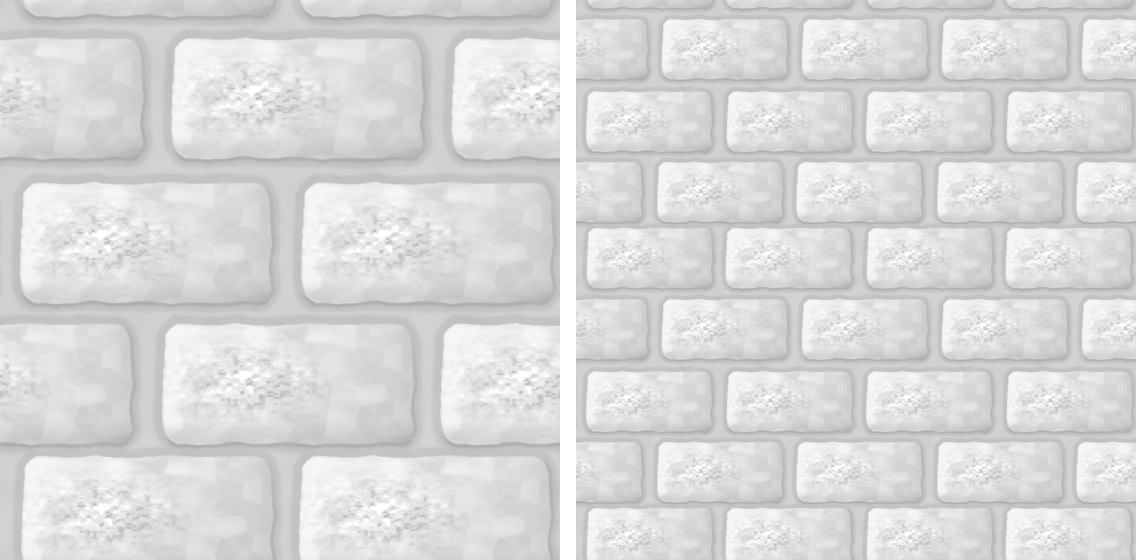
Left, the tile; right, the same tile 2 across and 2 down.
Give the GLSL for this texture, as a WebGL 2 fragment shader.

```glsl
#version 300 es
precision highp float;
// Pale painted brick wall in running bond: four rows of two rounded bricks.
// Each brick is a wobbly rounded box with a soft rim, a dark lower-right
// contact line, a lit upper-left edge, brush dabs and fine pitting.

uniform vec2 u_resolution;
out vec4 outColor;

const int ROWS = 4;
const float COLUMNS = 2.0;
const vec2 HALF_SIZE = vec2(0.222, 0.106);
const float CORNER = 0.030;
const float MORTAR = 0.818;
const float HIGHLIGHT = 0.965;
const vec2 UNBOUND = vec2(512.0);   // period for noise local to one brick

// Center of the first brick in each row, bottom row first.
const vec2 ROW_CENTER[ROWS] = vec2[ROWS](
    vec2(0.262, 0.078), vec2(0.014, 0.314),
    vec2(0.262, 0.566), vec2(0.031, 0.824));

float hash(vec2 cell) {
    uvec2 k = uvec2(ivec2(cell)) * uvec2(1597334673u, 3812015801u);
    uint h = (k.x ^ k.y) * 1597334673u;
    h = (h ^ (h >> 15)) * 2246822519u;
    return float((h ^ (h >> 13)) & 65535u) / 65535.0;
}

// Value noise that wraps after a whole number of cells.
float noise(vec2 p, vec2 period) {
    vec2 i = floor(p), f = fract(p);
    f = f * f * (3.0 - 2.0 * f);
    vec2 a = mod(i, period), b = mod(i + 1.0, period);
    return mix(mix(hash(a), hash(vec2(b.x, a.y)), f.x),
               mix(hash(vec2(a.x, b.y)), hash(b), f.x), f.y);
}

float fbm(vec2 p, vec2 period) {
    float sum = 0.0, weight = 0.533;
    for (int i = 0; i < 4; i++) {
        sum += weight * noise(p, period);
        p *= 2.0;
        period *= 2.0;
        weight *= 0.5;
    }
    return sum;
}

// Overlapping brush dabs: softly joined Voronoi cells of flat tone.
float dabs(vec2 p) {
    vec2 i = floor(p), f = fract(p);
    float sum = 0.0, total = 0.0;
    for (int y = -1; y <= 1; y++)
    for (int x = -1; x <= 1; x++) {
        vec2 o = vec2(x, y), c = mod(i + o, UNBOUND);
        vec2 r = o + vec2(hash(c), hash(c + 71.0)) - f;
        float w = exp(-26.0 * dot(r, r));
        sum += w * hash(c + 139.0);
        total += w;
    }
    return sum / max(total, 1e-12);
}

float roundedBox(vec2 p, vec2 halfSize, float radius) {
    vec2 q = abs(p) - halfSize + radius;
    return length(max(q, 0.0)) + min(max(q.x, q.y), 0.0) - radius;
}

// Darkening of the mortar around a brick at distance d.
float rimShade(vec2 p, float d, float wear) {
    float halo = 1.0 - smoothstep(0.011, 0.021, d);
    float line = 1.0 - smoothstep(0.003, 0.010, d);
    float below = smoothstep(HALF_SIZE.y - 0.022, HALF_SIZE.y, -p.y);
    float right = smoothstep(HALF_SIZE.x - 0.015, HALF_SIZE.x, p.x);
    right *= 0.75 * mix(1.0, wear, smoothstep(0.0, HALF_SIZE.y, p.y));
    return 0.055 * halo + 0.075 * line * max(below, right);
}

float brickFace(vec2 p, float d, float variation) {
    vec2 u = p / HALF_SIZE;
    float mottle = fbm(p * vec2(26.0, 44.0) + 40.0, UNBOUND) - 0.5;
    float tone = 0.878 - 0.043 * u.x + 0.016 * u.y + 0.012 * (variation - 0.5);
    tone += 0.055 * (dabs(p * vec2(25.0, 30.0) + 90.0) - 0.5) + 0.08 * mottle;

    // Rounded shoulders turn away from the light.
    tone -= 0.065 * smoothstep(0.55, 1.0, -u.y + 0.3 * mottle);
    tone -= 0.040 * smoothstep(0.72, 1.0, u.x + 0.3 * mottle);

    // Broken strokes of light along the left and top.
    float left = smoothstep(0.83, 0.90, -u.x + 0.22 * mottle);
    left *= 1.0 - smoothstep(0.60, 0.95, -u.y);
    float stroke = noise(p * vec2(18.0, 75.0) + 17.0, UNBOUND);
    float top = smoothstep(0.64, 0.84, u.y + 0.35 * (stroke - 0.5));
    top *= 1.0 - smoothstep(-0.1, 0.75, u.x);
    float lit = max(left, top * smoothstep(0.15, 0.55, stroke));
    tone = mix(tone, HIGHLIGHT, 0.85 * lit * smoothstep(0.0, 0.006, -d));

    // Pits and pale flecks gather left of the middle.
    vec2 s = (u - vec2(-0.32, 0.02)) / vec2(0.50, 0.55);
    float worn = exp(-dot(s, s));
    float grain = fbm(p * vec2(85.0, 140.0) + 150.0, UNBOUND);
    tone -= 0.17 * worn * smoothstep(0.54, 0.80, grain);
    tone += 0.11 * worn * smoothstep(0.50, 0.25, grain) * step(grain, 0.5);
    return tone;
}

void main() {
    vec2 uv = gl_FragCoord.xy / u_resolution;
    float soft = max(0.0018, 1.0 / u_resolution.y);
    float shade = 0.0, nearest = 1.0, variation = 0.0;
    vec2 local = vec2(0.0);

    // Gather rims from every row and keep the nearest brick.
    for (int row = 0; row < ROWS; row++) {
        vec2 offset = uv - ROW_CENTER[row];
        float column = offset.x * COLUMNS + 0.5;
        vec2 p = vec2((fract(column) - 0.5) / COLUMNS, fract(offset.y + 0.5) - 0.5);
        float seed = hash(vec2(mod(floor(column), COLUMNS), float(row)) + 5.0);
        p.x += 0.006 * (seed - 0.5);
        float wobble = fbm(p * 22.0 + 60.0, UNBOUND) - 0.5;
        float d = roundedBox(p, HALF_SIZE, CORNER) + 0.012 * wobble;
        shade = max(shade, rimShade(p, d, seed));
        if (d < nearest) {
            nearest = d;
            local = p;
            variation = seed;
        }
    }

    float mortar = MORTAR + 0.035 * (fbm(uv * 24.0, vec2(24.0)) - 0.5) - shade;
    float face = brickFace(local, nearest, variation);
    float tone = mix(face, mortar, smoothstep(-soft, soft, nearest));
    outColor = vec4(vec3(clamp(tone, 0.0, 1.0)), 1.0);
}
```
